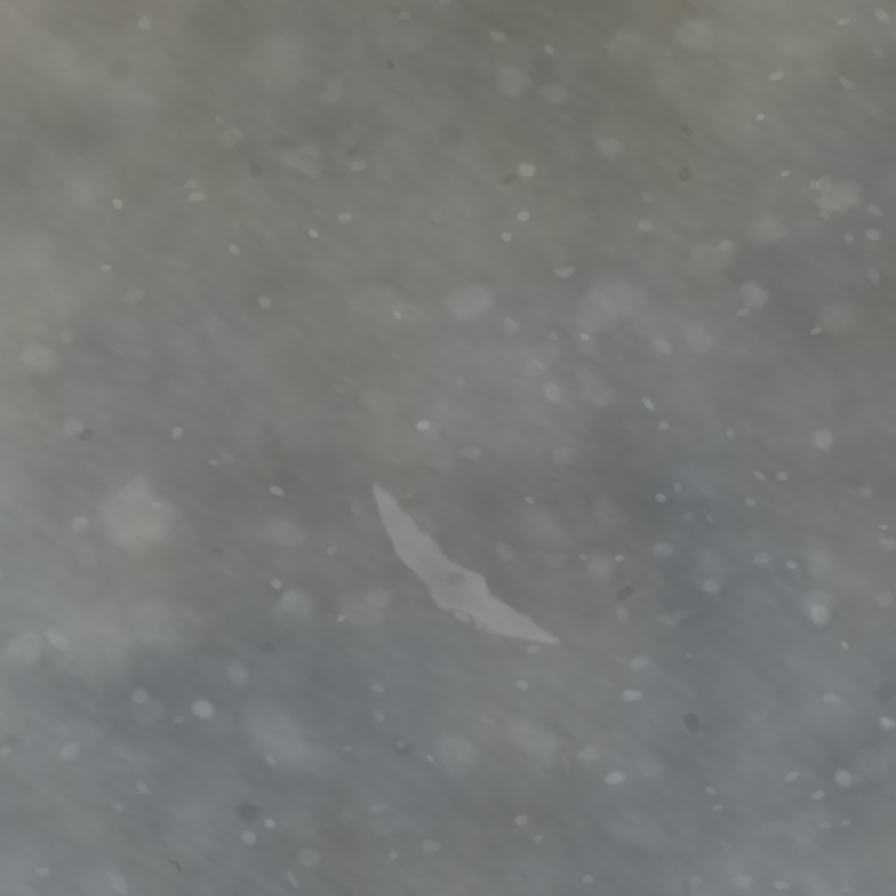
Reproduce this texture procedurally as a three.js fragment shader.

```glsl
// Worn grey stone: warm at the top, cooler and bluish at the bottom, with soft
// cloudy mottling, pale irregular blotches and flecks, faint diagonal grain and
// one pale crescent scar. Built from value noise, jittered cells and an arc.
varying vec2 vUv;

const vec3 TOP_LEFT = vec3(0.527, 0.523, 0.496);
const vec3 TOP_RIGHT = vec3(0.437, 0.437, 0.412);
const vec3 BOTTOM_LEFT = vec3(0.448, 0.465, 0.480);
const vec3 BOTTOM_RIGHT = vec3(0.440, 0.452, 0.462);
const vec3 PALE_TINT = vec3(0.98, 1.0, 1.0);
const vec3 WARM_TINT = vec3(0.5, 0.2, -0.7);

const float CLOUD_CONTRAST = 0.15;
const float MOTTLE_CONTRAST = 0.065;
const float GRAIN_CONTRAST = 0.035;
const float GRAIN_ANGLE = -0.6;
const float BLOTCH_GAIN = 0.062;
const float PATCH_GAIN = 0.065;
const float FLECK_GAIN = 0.095;
const float PIT_GAIN = 0.045;

const vec2 SCAR_CENTRE = vec2(0.523, 0.373);
const float SCAR_ANGLE = -0.707;
const float SCAR_HALF_LENGTH = 0.142;
const float SCAR_BOW = 0.030;
const float SCAR_HALF_WIDTH = 0.019;
const float SCAR_GAIN = 0.098;

float hash(vec2 p) {
  vec3 q = fract(p.xyx * 0.1031);
  q += dot(q, q.yzx + 33.33);
  return fract((q.x + q.y) * q.z);
}

vec2 rotate(vec2 p, float angle) {
  float c = cos(angle);
  float s = sin(angle);
  return vec2(c * p.x + s * p.y, c * p.y - s * p.x);
}

float noise(vec2 p) {
  vec2 cell = floor(p);
  vec2 f = fract(p);
  f = f * f * f * (f * (f * 6.0 - 15.0) + 10.0);
  float low = mix(hash(cell), hash(cell + vec2(1.0, 0.0)), f.x);
  float high = mix(hash(cell + vec2(0.0, 1.0)), hash(cell + 1.0), f.x);
  return mix(low, high, f.y);
}

// Layered noise, centred on zero.
float fbm(vec2 p) {
  float sum = 0.0;
  float gain = 0.5;
  for (int i = 0; i < 5; i++) {
    sum += gain * (noise(p) - 0.5);
    p = rotate(p, 0.65) * 2.03 + 17.3;
    gain *= 0.5;
  }
  return sum;
}

// Scattered soft ellipses, one per cell at most, each with its own strength.
float spots(vec2 p, float density, float minRadius, float maxRadius, float seed) {
  vec2 base = floor(p);
  float cover = 0.0;
  for (int y = -1; y <= 1; y++) {
    for (int x = -1; x <= 1; x++) {
      vec2 id = base + vec2(float(x), float(y)) + seed;
      vec2 jitter = vec2(hash(id + 3.1), hash(id + 8.7));
      vec2 d = p - (id - seed) - 0.15 - 0.7 * jitter;
      d = rotate(d, -1.0 + 1.5 * hash(id + 21.4));
      d.y *= 1.0 + 0.9 * hash(id + 34.9);
      float size = hash(id + 13.3);
      float radius = mix(minRadius, maxRadius, size * size);
      float shape = 1.0 - smoothstep(0.45, 1.3, length(d) / radius);
      float present = step(hash(id + 55.2), density);
      cover = max(cover, shape * present * mix(0.3, 1.0, hash(id + 72.6)));
    }
  }
  return cover;
}

// Bowed sliver that tapers to both ends, with a ragged upper edge.
float scar(vec2 p) {
  vec2 q = rotate(p - SCAR_CENTRE, SCAR_ANGLE);
  float t = q.x / SCAR_HALF_LENGTH;
  float taper = max(1.0 - t * t, 0.0);
  float across = q.y + SCAR_BOW * taper + 0.012 * fbm(p * 38.0);
  float width = SCAR_HALF_WIDTH * taper * (0.8 + 0.8 * noise(p * 45.0));
  float body = 1.0 - smoothstep(-0.004, 0.004, abs(across) - width);
  return body * smoothstep(0.0, 0.15, taper) * (0.8 + 0.5 * fbm(p * 26.0));
}

void main() {
  vec2 p = vUv;
  vec2 warp = vec2(fbm(p * 24.0), fbm(p * 24.0 + 41.0));
  vec2 rough = p + 0.028 * warp;

  // Broad tone with cloudy mottling and drifting warmth.
  vec3 color = mix(mix(BOTTOM_LEFT, BOTTOM_RIGHT, p.x), mix(TOP_LEFT, TOP_RIGHT, p.x), p.y);
  color += CLOUD_CONTRAST * fbm(p * 3.2 + 5.0);
  color += MOTTLE_CONTRAST * fbm(p * 13.0 + 29.0);
  color += 0.05 * WARM_TINT * fbm(p * 5.0 + 63.0);

  // Fine grain, stretched along the diagonal.
  color += GRAIN_CONTRAST * fbm(rotate(p, GRAIN_ANGLE) * vec2(38.0, 95.0));

  // Pale marks, denser toward the lower right, and a few dark pits.
  float crowd = smoothstep(0.2, 1.5, p.x + 1.0 - p.y);
  float pale = BLOTCH_GAIN * spots(rough * 8.0, 0.42, 0.18, 0.42, 11.0);
  pale += PATCH_GAIN * spots(rough * 17.0, 0.12 + 0.22 * crowd, 0.15, 0.40, 47.0);
  pale += FLECK_GAIN * spots((p + 0.012 * warp) * 28.0, 0.05 + 0.13 * crowd, 0.16, 0.38, 83.0);
  pale *= 0.8 + 0.8 * fbm(p * 30.0 + 9.0);
  color -= PIT_GAIN * spots(rough * 19.0, 0.07, 0.14, 0.34, 129.0);
  color += PALE_TINT * max(pale, SCAR_GAIN * scar(p));

  gl_FragColor = vec4(color, 1.0);
}
```
